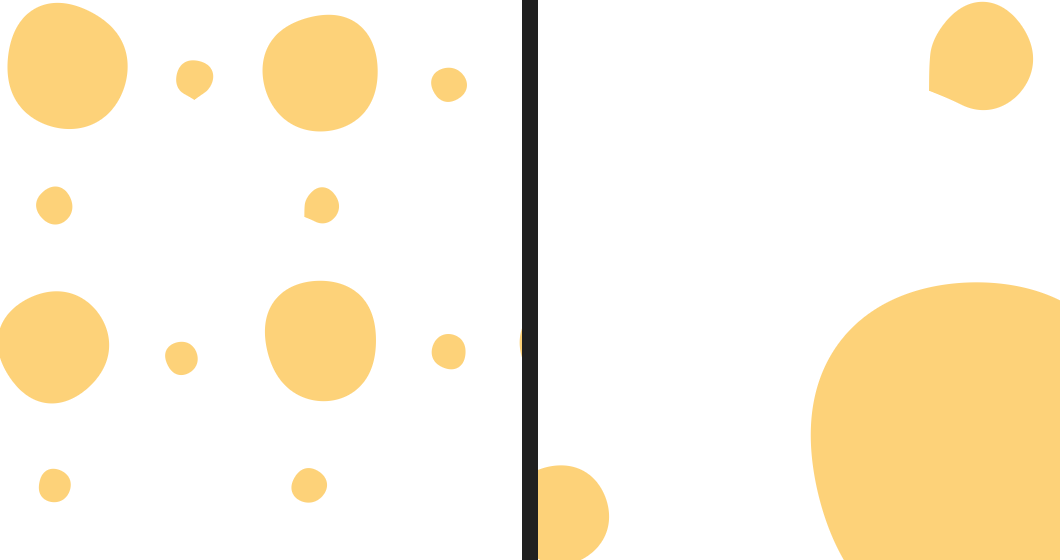
Left, the full canvas; right, a detail of the centre.
Write a Shadertoy shader that draws this pattern.

```glsl
// Hand-cut amber blobs on white: a 2 x 2 repeat of one large blob with two small dots
#define REPEATS 2
#define BLOB_COLOR vec3(0.992, 0.822, 0.473)
#define PAPER_COLOR vec3(1.0)
#define BIG_RADIUS 0.1045
#define DOT_RADIUS 0.0310
#define JITTER 0.0115
#define SIZE_VARIATION 0.055
#define WOBBLE 0.032
#define ELONGATION 0.028
#define TIP_ANGLE 0.60

const float PI = 3.14159265;

float hash(vec2 p) {
    p = fract(p * vec2(0.1031, 0.1137) + 0.37);
    p += dot(p, p.yx + 19.19);
    return fract((p.x + p.y) * p.x * 7.31);
}

// Outline radius relative to a unit circle: low harmonics with random phases
float outline(float angle, vec2 seed) {
    float r = 1.0;
    for (int n = 2; n <= 4; n++) {
        float harmonic = float(n);
        float phase = 2.0 * PI * hash(seed + 7.0 * harmonic);
        r += WOBBLE * 2.0 / (harmonic + 0.5) * sin(harmonic * angle + phase);
    }
    return r;
}

// Straight tangents that meet in a corner pointing along 'direction'
float tip(float angle, float direction) {
    float away = abs(mod(angle - direction + PI, 2.0 * PI) - PI);
    return 1.0 / cos(max(TIP_ANGLE - away, 0.0));
}

// Home of each blob inside its cell, measured from the top left
vec2 home(int kind) {
    return kind == 0 ? vec2(0.230, 0.237)
         : kind == 1 ? vec2(0.720, 0.279)
                     : vec2(0.209, 0.732);
}

float blobDistance(vec2 uv, vec2 aspect, vec2 cell, int kind) {
    int index = int(cell.x) + REPEATS * int(cell.y);
    float turn = 0.5 * PI * float(index);
    float lag = kind == 2 ? 0.5 * PI : 0.0;

    // Each copy drifts around its home; dots below the blob drift sideways only
    vec2 drift = JITTER * vec2(cos(turn - lag), kind == 2 ? 0.1 : sin(turn));

    // Nearest wrapped copy keeps the canvas seamless
    vec2 d = uv - (cell + home(kind)) / float(REPEATS) - drift / aspect;
    d = (d - round(d)) * aspect;

    float angle = atan(d.y, d.x);
    float radius = kind == 0 ? BIG_RADIUS : DOT_RADIUS;
    radius *= 1.0 + SIZE_VARIATION * cos(turn);
    radius *= outline(angle, vec2(float(index) * 3.7, float(kind) * 5.3) + 1.0);

    if (kind == 0) radius *= 1.0 - ELONGATION * cos(2.0 * angle);
    if (kind == index + 1) radius *= tip(angle, 0.5 * PI + float(index));
    return length(d) - radius;
}

void mainImage(out vec4 fragColor, in vec2 fragCoord) {
    vec2 uv = fragCoord / iResolution.xy;
    uv.y = 1.0 - uv.y;
    vec2 aspect = vec2(iResolution.x / iResolution.y, 1.0);

    // Union of every blob in every cell
    float dist = 1.0;
    for (int row = 0; row < REPEATS; row++)
        for (int column = 0; column < REPEATS; column++)
            for (int kind = 0; kind < 3; kind++)
                dist = min(dist, blobDistance(uv, aspect, vec2(column, row), kind));

    float coverage = clamp(0.5 - dist * iResolution.y, 0.0, 1.0);
    fragColor = vec4(mix(PAPER_COLOR, BLOB_COLOR, coverage), 1.0);
}
```
